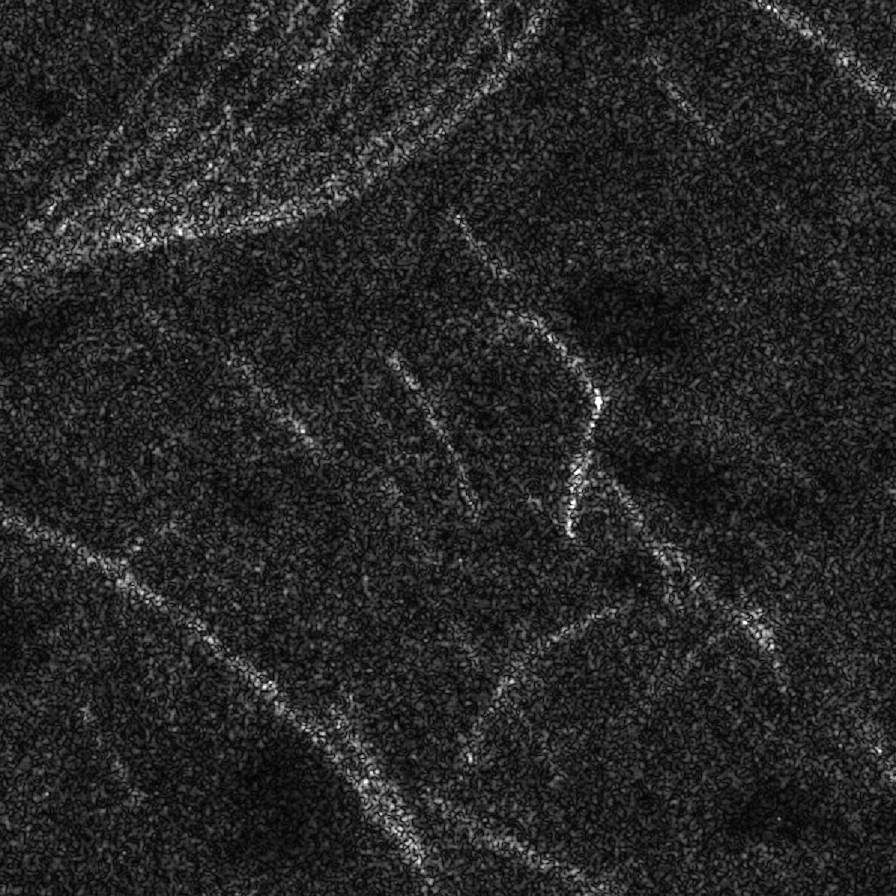
This texture is drawn by a Shadertoy shader. Its source:

```glsl
#define GRAINS 300.0
#define GRAIN_SHARPNESS 2.0
#define BASE_LEVEL 0.104
#define VEIN_LEVEL 0.21
#define WARP 0.016
#define FAN_STRANDS 8
#define STREAKS 20
#define TAU 6.2831853

vec2 hash2(vec2 p) {
    vec3 q = fract(p.xyx * vec3(0.1031, 0.1030, 0.0973));
    q += dot(q, q.yzx + 33.33);
    return fract((q.xx + q.yz) * q.zy);
}

float noise(vec2 p) {
    vec2 i = floor(p), f = fract(p);
    f = f * f * (3.0 - 2.0 * f);
    float low = mix(hash2(i).x, hash2(i + vec2(1, 0)).x, f.x);
    float high = mix(hash2(i + vec2(0, 1)).x, hash2(i + vec2(1, 1)).x, f.x);
    return mix(low, high, f.y);
}

float fbm(vec2 p) {
    float sum = 0.0, weight = 0.5;
    for (int i = 0; i < 4; i++) {
        sum += weight * noise(p);
        p = mat2(1.6, 1.2, -1.2, 1.6) * p + 17.3;
        weight *= 0.5;
    }
    return sum / 0.9375;
}

// Rayleigh speckle: length of a smoothed complex Gaussian field
float speckle(vec2 p) {
    vec2 cell = floor(p), field = vec2(0);
    float power = 0.0;
    for (int y = -1; y <= 1; y++)
    for (int x = -1; x <= 1; x++) {
        vec2 c = cell + vec2(x, y);
        vec2 d = p - c - 0.5, h = hash2(c + 7.0);
        float w = exp(-GRAIN_SHARPNESS * dot(d, d));
        float angle = TAU * h.y;
        field += w * sqrt(-2.0 * log(max(h.x, 1e-4))) * vec2(cos(angle), sin(angle));
        power += w * w;
    }
    return length(field) * inversesqrt(power);
}

// Bowed ridge from a to b with a bright core, soft halo and faded ends
float vein(vec2 p, vec2 a, vec2 b, float bend, float width) {
    vec2 chord = b - a, dir = normalize(chord);
    float u = dot(p - a, dir) / length(chord);
    float v = dot(p - a, vec2(-dir.y, dir.x)) - bend * 4.0 * u * (1.0 - u);
    float ends = smoothstep(-0.06, 0.12, u) * smoothstep(1.06, 0.88, u);
    return ends * (exp(-v * v / (width * width)) + 0.2 * exp(-abs(v) / (3.0 * width)));
}

// Strands that sweep up and spread out to the top edge
float fan(vec2 p) {
    float sum = 0.0;
    for (int i = 0; i < FAN_STRANDS; i++) {
        float k = float(i) / float(FAN_STRANDS - 1);
        vec2 h = hash2(vec2(i, 3));
        vec2 foot = vec2(-0.05 + 0.26 * k, 0.66 + 0.08 * k);
        vec2 tip = vec2(0.24 + 0.38 * k + 0.03 * h.x, 1.04);
        sum += (0.25 + 0.4 * h.y) * vein(p, foot, tip, -0.02 - 0.05 * k, 0.006 + 0.005 * h.x);
    }
    return sum;
}

// Short faint streaks, mostly falling to the right
float streaks(vec2 p) {
    float sum = 0.0;
    for (int i = 0; i < STREAKS; i++) {
        vec2 h = hash2(vec2(i, 41)), g = hash2(vec2(i, 87));
        vec2 start = vec2(h.x, 0.12 + 0.7 * h.y);
        float angle = g.x < 0.75 ? -0.65 - 0.5 * g.y : 0.5 + 0.4 * g.y;
        vec2 end = start + (0.06 + 0.1 * g.y) * vec2(cos(angle), sin(angle));
        sum += (0.15 + 0.25 * g.y) * vein(p, start, end, 0.01 * (h.x - 0.5), 0.007);
    }
    return sum;
}

// Large arc, broken central chain and corner ridges
float mainVeins(vec2 p) {
    float s = 0.75 * vein(p, vec2(-0.05, 0.45), vec2(0.51, -0.03), 0.062, 0.009);
    s += 0.7 * vein(p, vec2(0.36, 0.22), vec2(0.48, 0.03), 0.008, 0.009);
    s += 0.8 * vein(p, vec2(0.50, 0.77), vec2(0.56, 0.69), 0.0, 0.006);
    s += 0.5 * vein(p, vec2(0.54, 0.68), vec2(0.56, 0.61), 0.0, 0.006);
    s += 0.9 * vein(p, vec2(0.56, 0.655), vec2(0.68, 0.54), 0.006, 0.006);
    s += 1.1 * vein(p, vec2(0.68, 0.56), vec2(0.633, 0.39), -0.008, 0.006);
    s += 0.6 * vein(p, vec2(0.66, 0.48), vec2(0.76, 0.32), 0.01, 0.006);
    s += 0.65 * vein(p, vec2(0.73, 0.40), vec2(0.87, 0.27), 0.0, 0.007);
    s += 0.6 * vein(p, vec2(0.69, 0.33), vec2(0.51, 0.13), -0.03, 0.007);
    s += 0.6 * vein(p, vec2(0.43, 0.62), vec2(0.53, 0.41), 0.012, 0.006);
    s += 0.5 * vein(p, vec2(0.26, 0.60), vec2(0.37, 0.49), 0.0, 0.008);
    s += 0.8 * vein(p, vec2(0.84, 1.02), vec2(1.03, 0.86), 0.0, 0.009);
    s += 0.6 * vein(p, vec2(0.72, 0.94), vec2(0.80, 0.83), 0.005, 0.006);
    s += 0.8 * vein(p, vec2(0.535, 1.03), vec2(0.565, 0.92), 0.0, 0.006);
    return s + 0.45 * vein(p, vec2(0.47, 0.12), vec2(0.70, -0.02), 0.0, 0.009);
}

void mainImage(out vec4 fragColor, in vec2 fragCoord) {
    vec2 uv = fragCoord / iResolution.xy;
    vec2 warped = uv + WARP * (vec2(fbm(uv * 13.0), fbm(uv * 13.0 + 50.0)) - 0.5) * 2.0;

    // Mottled ground with dark hollows
    float ground = mix(0.62, 1.38, fbm(uv * 22.0 + 5.0));
    float hollows = smoothstep(0.60, 0.78, fbm(uv * vec2(7.0, 11.0) + 31.0));
    vec2 basin = (warped - vec2(0.32, 0.10)) / vec2(0.11, 0.07);
    hollows = max(hollows, exp(-dot(basin, basin)));
    ground *= 1.0 - 0.5 * hollows;

    // Veins broken into clumps
    float clumps = mix(0.35, 1.5, fbm(uv * 38.0 + 9.0));
    float veins = (mainVeins(warped) + fan(warped) + streaks(warped)) * clumps;

    // Rare bright grains
    vec2 sparkCell = uv * GRAINS * 0.6;
    vec2 sparkHash = hash2(floor(sparkCell) + 211.0);
    float spark = step(0.9975, sparkHash.x) * smoothstep(0.5, 0.2, length(fract(sparkCell) - 0.5));

    float level = BASE_LEVEL * ground + VEIN_LEVEL * veins;
    float tone = level * speckle(uv * GRAINS) + 0.4 * spark * sparkHash.y;
    fragColor = vec4(vec3(clamp(tone + 0.005, 0.0, 1.0)), 1.0);
}
```
